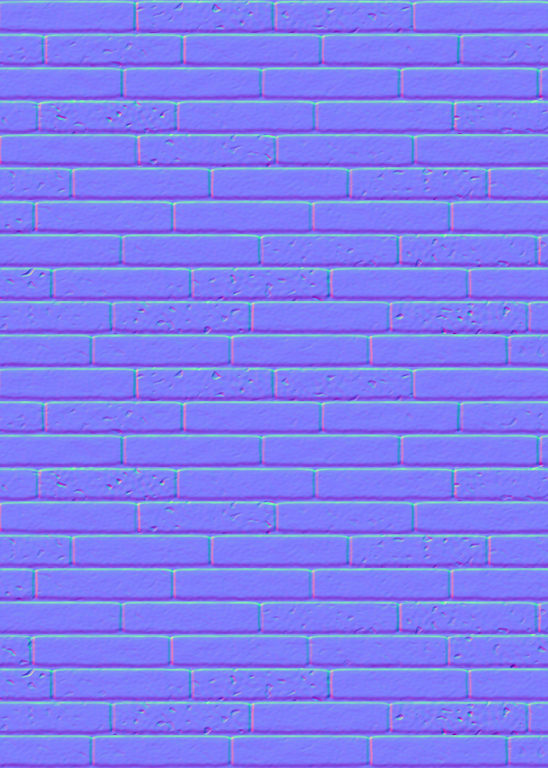
Give the GLSL for this texture map, as a WebGL 1 fragment shader.

```glsl
precision highp float;
uniform vec2 u_resolution;

vec2 hash2(vec2 p) {
  p = vec2(dot(p, vec2(127.1, 311.7)), dot(p, vec2(269.5, 183.3)));
  return fract(sin(p) * 43758.55);
}

float gradientDot(vec2 corner, vec2 toPoint) {
  return dot(hash2(corner) * 2.0 - 1.0, toPoint);
}

float gradientNoise(vec2 p) {
  vec2 i = floor(p), f = p - i;
  vec2 s = f * f * f * (f * (f * 6.0 - 15.0) + 10.0);
  vec2 e = vec2(1.0, 0.0);
  return mix(mix(gradientDot(i, f), gradientDot(i + e, f - e), s.x),
             mix(gradientDot(i + e.yx, f - e.yx), gradientDot(i + 1.0, f - 1.0), s.x), s.y);
}

// Fine grain, gentle swells and scattered pits
float relief(vec2 p, float roughness) {
  float pits = smoothstep(0.2, 0.42, gradientNoise(p * vec2(3.8, 5.5) + 31.0));
  return 0.003 * gradientNoise(p * vec2(7.0, 10.0))
       + 0.006 * gradientNoise(p * vec2(1.5, 2.5) + 7.0)
       + roughness * (0.005 * gradientNoise(p * 6.0 + 3.0) - 0.011 * pits);
}

// Soft line that never gets thinner than the pixel grid
float band(float d, float width, float pixel) {
  float w = max(width, pixel * 0.7);
  return exp(-d * d / (w * w));
}

float pick(vec4 values, float index) {
  return dot(values, vec4(equal(vec4(index), vec4(0.0, 1.0, 2.0, 3.0))));
}

// Horizontal shift of each course, in brick lengths
float courseShift(float course) {
  return pick(vec4(0.98, 0.32, 0.89, 0.275), course)
       + pick(vec4(0.99, 0.52, 0.25, 0.88), course - 4.0)
       + pick(vec4(0.38, 0.81, 0.665, 0.23), course - 8.0);
}

void main() {
  // One unit is one course; y runs downwards
  vec2 uv = gl_FragCoord.xy / u_resolution;
  vec2 p = vec2(uv.x, 1.0 - uv.y) * vec2(16.41, 23.0);
  float pixel = 23.0 / u_resolution.y;

  // Courses recur after eleven, with one odd course slipped in
  float row = floor(p.y);
  float course = row;
  if (row > 10.5) course = row - 11.0;
  if (row > 18.5) course = 11.0;
  if (row > 19.5) course = row - 12.0;

  // Brick cell, 4.15 units long
  float along = p.x / 4.15 - courseShift(course);
  vec2 brick = vec2(floor(along), course);
  vec2 cell = vec2(fract(along) * 4.15, fract(p.y));
  vec2 random = hash2(brick + 5.3);
  vec2 tone = hash2(brick + 17.9);

  // Uneven edges with rounded corners
  float corner = 0.07 * exp(-min(cell.x, 4.15 - cell.x) * 9.0);
  float wander = 0.035 * gradientNoise(vec2(p.x * 1.3, course * 3.7 + 0.4));
  float chips = 0.03 * gradientNoise(vec2(p.x * 5.0, course * 2.3 + 0.6));
  float tilt = (random.x - 0.5) * 0.04 * (cell.x / 2.07 - 1.0);
  float top = cell.y - 0.045 - corner - 0.5 * abs(wander) - 0.3 * abs(tilt);
  float bottom = 0.925 - corner + wander + tilt + chips - cell.y;
  float sideWobble = 0.035 * gradientNoise(vec2(cell.y * 2.5 + course * 4.1, brick.x + 0.5));
  float left = cell.x - 0.055 - sideWobble;
  float right = 4.105 + sideWobble - cell.x;

  // Surface slope, rougher on some bricks
  float roughness = 0.2 + 1.1 * smoothstep(0.35, 1.0, random.y);
  roughness *= 0.6 + smoothstep(-0.3, 0.4, gradientNoise(vec2(p.x * 0.7, course + cell.y)));
  vec2 s = vec2(p.x, course * 1.37 + cell.y);
  vec2 e = vec2(0.03, 0.0);
  vec2 slope = vec2(relief(s + e, roughness) - relief(s - e, roughness),
                    relief(s + e.yx, roughness) - relief(s - e.yx, roughness)) / 0.06;

  // Edge slopes: sharp upper arris, broad lower one, thin sides
  float strength = 0.85 + 0.5 * gradientNoise(vec2(p.x * 2.1, course * 5.3 + 0.5));
  slope.y += 0.38 * strength * band(top, 0.036, pixel);
  slope.y += 0.045 * band(top - 0.05, 0.1, pixel);
  slope.y -= 0.25 * (1.1 - 0.25 * strength) * band(bottom, 0.065, pixel);
  float upright = smoothstep(0.03, 0.1, cell.y) * smoothstep(0.95, 0.88, cell.y);
  slope.x += upright * (0.2 + 0.2 * tone.x) * band(left, 0.036, pixel);
  float rightEdge = upright * (0.2 + 0.16 * tone.y) * band(right, 0.04, pixel);
  slope += rightEdge * vec2(-1.0, 0.25);

  // Encode the slope as a surface normal
  float steepness = length(slope);
  vec3 normal = vec3(vec2(0.5, 0.49) + slope, 1.0 - 0.65 * steepness);
  gl_FragColor = vec4(clamp(normal, 0.0, 1.0), 1.0);
}
```
